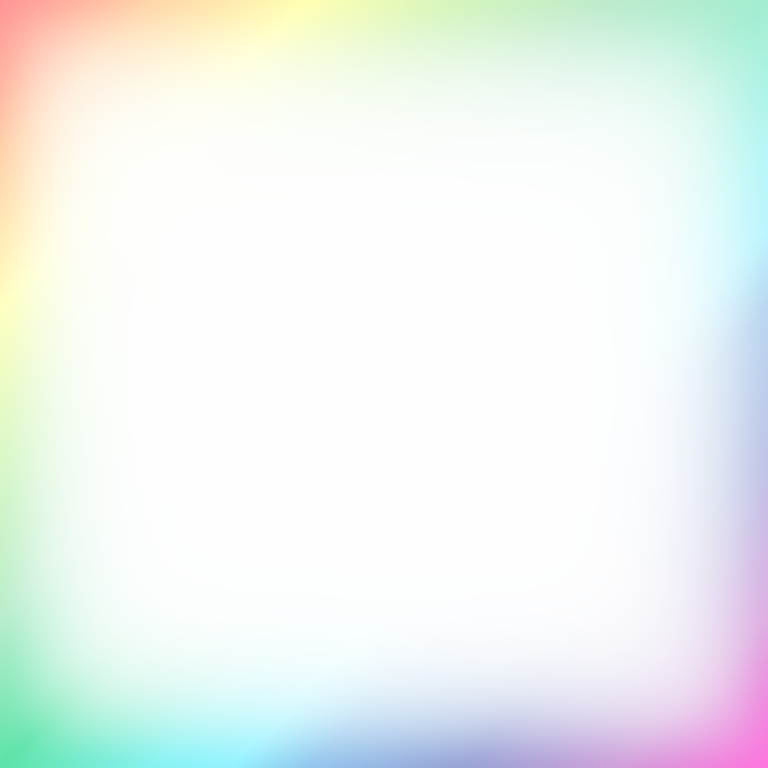
Give the GLSL for this background, as a WebGL 2 fragment shader.

```glsl
#version 300 es
precision highp float;
// Soft white square glowing over a diagonal pastel rainbow that shows at the borders.

uniform vec2 u_resolution;
out vec4 fragColor;

const vec3 WHITE = vec3(0.997);
const float FADE_POWER = 1.4;                     // shape of the border falloff
const vec2 FADE_LOW = vec2(0.070, 0.080);         // fade depth: left, bottom
const vec2 FADE_HIGH = vec2(0.080, 0.092);        // fade depth: right, top
const float SIDE_BLEND = 0.35;                    // softness between the two ramps

// Rainbow stops, measured along the diagonal from top left (0) to bottom right (2)
const int STOPS = 12;
const float STOP_AT[STOPS] = float[](
    0.0, 0.2, 0.4, 0.6, 0.8, 1.0, 1.2, 1.3, 1.4, 1.6, 1.8, 2.0);

// Paler ramp along the top and right borders
const vec3 UPPER[STOPS] = vec3[](
    vec3(1.00, 0.58, 0.59), vec3(1.00, 0.84, 0.66), vec3(1.00, 1.00, 0.70),
    vec3(0.83, 0.96, 0.74), vec3(0.74, 0.92, 0.80), vec3(0.64, 0.93, 0.82),
    vec3(0.72, 0.97, 0.97), vec3(0.74, 0.96, 1.00), vec3(0.73, 0.84, 0.94),
    vec3(0.75, 0.77, 0.90), vec3(0.88, 0.70, 0.89), vec3(1.00, 0.45, 0.87));

// Stronger ramp along the left and bottom borders
const vec3 LOWER[STOPS] = vec3[](
    vec3(1.00, 0.58, 0.59), vec3(1.00, 0.82, 0.68), vec3(1.00, 1.00, 0.75),
    vec3(0.85, 0.97, 0.78), vec3(0.73, 0.93, 0.80), vec3(0.36, 0.89, 0.66),
    vec3(0.53, 0.95, 0.95), vec3(0.58, 0.95, 1.00), vec3(0.58, 0.78, 0.93),
    vec3(0.60, 0.64, 0.84), vec3(0.80, 0.62, 0.85), vec3(1.00, 0.45, 0.87));

// Rainbow colour at a diagonal position; side is 0 for lower left, 1 for upper right
vec3 rainbow(float diagonal, float side) {
    vec3 color = mix(LOWER[0], UPPER[0], side);
    for (int i = 1; i < STOPS; i++) {
        float span = STOP_AT[i] - STOP_AT[i - 1];
        float blend = clamp((diagonal - STOP_AT[i - 1]) / span, 0.0, 1.0);
        color = mix(color, mix(LOWER[i], UPPER[i], side), blend);
    }
    return color;
}

// White cover rising from 0 at a border towards 1 inside, per axis
vec2 cover(vec2 depth, vec2 width) {
    return 1.0 - exp(-pow(max(depth, 0.0) / width, vec2(FADE_POWER)));
}

void main() {
    vec2 uv = gl_FragCoord.xy / u_resolution;

    // Colour underneath
    float diagonal = uv.x + 1.0 - uv.y;
    float side = smoothstep(-SIDE_BLEND, SIDE_BLEND, uv.x + uv.y - 1.0);
    vec3 color = rainbow(diagonal, side);

    // Blurred white square on top
    vec2 inside = cover(uv, FADE_LOW) * cover(1.0 - uv, FADE_HIGH);
    fragColor = vec4(mix(color, WHITE, inside.x * inside.y), 1.0);
}
```
